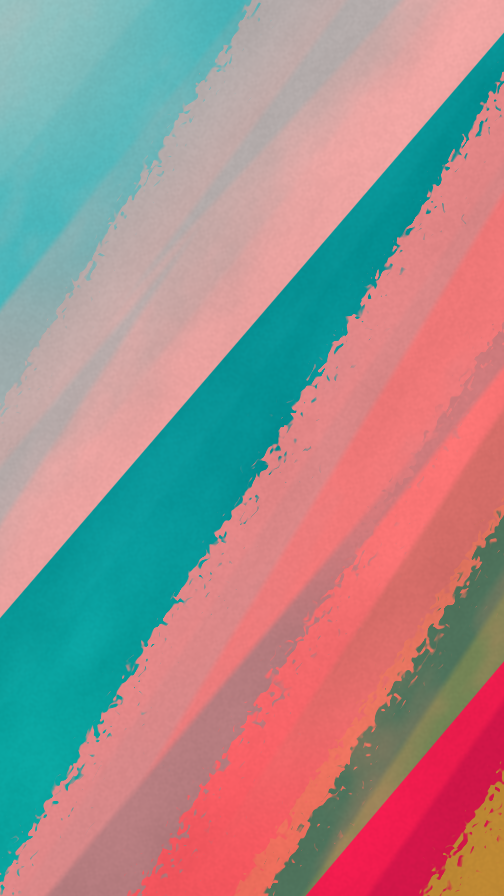
A WebGL 1 fragment shader for this background:

```glsl
precision highp float;
// Diagonal paint bands running from cool aqua through pink to red and ochre.
// Each band is a half-plane or a wedge between two sloped edges, painted from
// the upper left down; some edges are worn into flecks by warped value noise.

uniform vec2 u_resolution;

#define ASPECT 0.5625       // canvas width for a height of 1
#define FLECK_FREQ vec2(150.0, 260.0) // along and across the bands
#define FLECK_SOFT 0.13     // softness of fleck outlines
#define WEAR_REACH 0.70     // lower values scatter flecks further
#define WEAR_SKEW 0.4       // share of the wear on the upper side
#define FACET_SOFT 0.005    // blur of the translucent facets
#define MOTTLE 0.11         // strength of cloudy tone changes
#define GRAIN 0.035         // strength of the fine grain

// Edges: height at the left border, slope
const vec2 AQUA_EDGE  = vec2(0.551, 1.60);
const vec2 TEAL_TOP   = vec2(0.310, 1.162);
const vec2 TEAL_BASE  = vec2(0.030, 1.60);
const vec2 CORAL_EDGE = vec2(-0.224, 1.55);
const vec2 GREEN_TOP  = vec2(-0.4645, 1.585);
const vec2 RED_TOP    = vec2(-0.403, 1.182);
const vec2 OCHRE_TOP  = vec2(-0.706, 1.53);

const vec3 AQUA  = vec3(0.27, 0.71, 0.73);
const vec3 MIST  = vec3(0.62, 0.77, 0.76);
const vec3 ASH   = vec3(0.65, 0.67, 0.67);
const vec3 BLUSH = vec3(0.93, 0.64, 0.63);
const vec3 TEAL  = vec3(0.02, 0.57, 0.58);
const vec3 PINK  = vec3(0.90, 0.53, 0.53);
const vec3 CORAL = vec3(0.97, 0.45, 0.45);
const vec3 MAUVE = vec3(0.70, 0.48, 0.49);
const vec3 ORANGE = vec3(0.92, 0.47, 0.36);
const vec3 GREEN = vec3(0.31, 0.45, 0.36);
const vec3 OLIVE = vec3(0.48, 0.53, 0.33);
const vec3 RED   = vec3(0.93, 0.11, 0.30);
const vec3 OCHRE = vec3(0.74, 0.53, 0.20);

float hash(vec2 p) {
  vec3 q = fract(p.xyx * 0.1031);
  q += dot(q, q.yzx + 33.33);
  return fract((q.x + q.y) * q.z);
}

float noise(vec2 p) {
  vec2 i = floor(p), f = fract(p);
  f = f * f * (3.0 - 2.0 * f);
  return mix(mix(hash(i), hash(i + vec2(1, 0)), f.x),
             mix(hash(i + vec2(0, 1)), hash(i + vec2(1, 1)), f.x), f.y);
}

float fbm(vec2 p) {
  float sum = 0.0, amp = 0.5;
  for (int i = 0; i < 4; i++) {
    sum += amp * noise(p);
    p = p * 2.1 + 7.3;
    amp *= 0.5;
  }
  return sum;
}

// Signed distance below an edge (positive on the lower right)
float below(vec2 p, vec2 edge) {
  return (edge.x + edge.y * p.x - p.y) / sqrt(1.0 + edge.y * edge.y);
}

float fill(float d) {
  float px = 0.8 / u_resolution.y;
  return smoothstep(-px, px, d);
}

float facet(float d) {
  return smoothstep(-FACET_SOFT, FACET_SOFT, d);
}

float wedge(vec2 p, vec2 top, vec2 base) {
  return facet(below(p, top)) * facet(-below(p, base));
}

// Coverage of an edge broken up into flecks, mostly on its lower side
float worn(float d, float width, float fleck) {
  float w = d < 0.0 ? width * WEAR_SKEW : width;
  float t = WEAR_REACH * d / (w + abs(d));
  return smoothstep(-FLECK_SOFT, FLECK_SOFT, t + fleck - 0.5);
}

void main() {
  vec2 p = gl_FragCoord.xy / u_resolution * vec2(ASPECT, 1.0);
  vec2 g = vec2(dot(p, vec2(0.53, 0.85)), dot(p, vec2(0.85, -0.53))) + 2.0;
  float cloud = fbm(g * vec2(7.0, 13.0)) - 0.47;
  vec2 warp = vec2(noise(g * 110.0), noise(g * 110.0 + 31.0)) * 1.6;
  float fleck = noise(g * FLECK_FREQ + warp) + 0.12 * (noise(g * 23.0) - 0.5);

  // Aqua corner
  vec3 col = mix(AQUA, MIST, 0.85 * smoothstep(0.30, 0.0, distance(p, vec2(0.0, 1.0))));
  col = mix(col, MIST, 0.2 * facet(-below(p, vec2(0.80, 1.19))));
  col = mix(col, ASH, facet(below(p, vec2(0.655, 1.25))) * (0.25 + 0.65 * smoothstep(0.85, 0.58, p.y)));
  col = mix(col, ASH, clamp(cloud * 1.5, 0.0, 0.45));

  // Ashen blush with translucent facets
  float rise = -below(p, TEAL_TOP);
  vec3 blush = mix(BLUSH, vec3(0.77, 0.66, 0.65), smoothstep(0.02, 0.12, rise - cloud * 0.1));
  blush = mix(blush, ASH, 0.6 * smoothstep(0.12, 0.22, rise));
  blush = mix(blush, ASH, 0.6 * wedge(p, vec2(0.474, 1.36), vec2(0.516, 1.08)));
  blush = mix(blush, ASH, 0.55 * wedge(p, vec2(0.479, 1.2), vec2(0.414, 1.5)));
  blush = mix(blush, BLUSH, 0.35 * facet(below(p, vec2(0.375, 1.27))));
  col = mix(col, blush, worn(below(p, AQUA_EDGE) - 0.002, 0.010, fleck));

  // Teal band
  vec3 teal = mix(TEAL, vec3(0.03, 0.63, 0.61), smoothstep(0.5, 0.12, p.y));
  teal += 0.012 * facet(-below(p, vec2(0.21, 1.3))) + cloud * 0.05;
  col = mix(col, teal, fill(-rise));

  // Pink field and mauve wedge
  vec3 pink = mix(PINK, vec3(0.84, 0.53, 0.53), wedge(p, vec2(-0.035, 1.52), vec2(-0.133, 1.632)) * 0.6);
  pink = mix(pink, CORAL, 0.7 * facet(below(p, vec2(-0.133, 1.632))));
  pink = mix(pink, MAUVE, (0.3 + 0.7 * smoothstep(0.5, 0.25, p.y)) * facet(below(p, vec2(-0.0625, 1.2))));
  pink = mix(pink, MAUVE, clamp(cloud, 0.0, 0.35));
  col = mix(col, pink, worn(below(p, TEAL_BASE) - 0.007, 0.010, fleck));

  // Coral field with dusky and orange strips
  vec3 coral = mix(CORAL, vec3(0.97, 0.34, 0.37), smoothstep(0.4, 0.0, p.y));
  coral = mix(coral, MAUVE, 0.65 * facet(-below(p, vec2(-0.113, 1.25))));
  coral = mix(coral, vec3(0.84, 0.43, 0.41), smoothstep(0.0, 0.4, p.y) * facet(below(p, vec2(-0.305, 1.51))));
  coral = mix(coral, ORANGE, 0.7 * worn(below(p, vec2(-0.3815, 1.466)), 0.008, fleck));
  col = mix(col, coral, worn(below(p, CORAL_EDGE) - 0.004, 0.016, fleck));

  // Green band
  vec3 green = mix(GREEN, OLIVE, 0.85 * facet(below(p, vec2(-0.508, 1.5))));
  green = mix(green, ORANGE, clamp(cloud, 0.0, 0.3));
  col = mix(col, green, worn(below(p, GREEN_TOP) - 0.001, 0.012, fleck));

  // Red and ochre corner
  vec3 red = mix(RED, vec3(0.80, 0.08, 0.28), 0.8 * facet(below(p, vec2(-0.586, 1.43))));
  col = mix(col, red, fill(below(p, RED_TOP)));
  col = mix(col, OCHRE, worn(below(p, OCHRE_TOP) - 0.008, 0.015, fleck));

  // Mottling and grain
  float grain = noise(g * 330.0) - 0.5;
  col *= 1.0 + cloud * MOTTLE + grain * GRAIN;
  gl_FragColor = vec4(clamp(col, 0.0, 1.0), 1.0);
}
```
